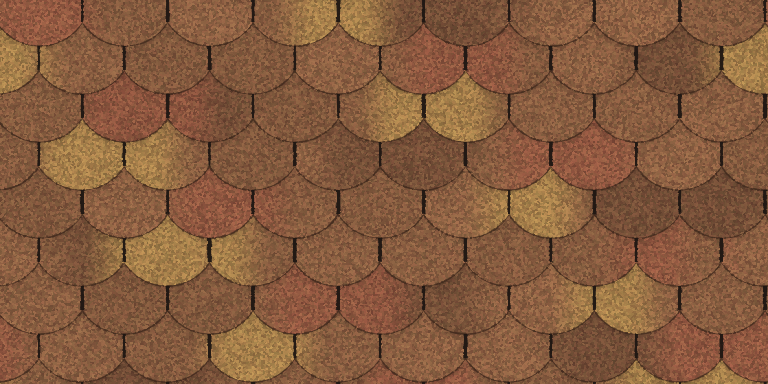
A Shadertoy shader for this texture:

```glsl
// Scalloped roof shingles: 9 tabs across, 8 staggered rows of circular arcs.
// Each row carries drifting ochre, red and dark blends that break at the tab
// edges; cellular noise supplies the mineral granules, arcs and slots the lines.

const float COLUMNS = 9.0;
const float ROWS = 8.0;
const float TAB_WIDTH = 1.778;    // tab width, in row heights
const float ARC_RADIUS = 1.051;   // scallop radius, in row heights
const float SLOT_LENGTH = 0.5;    // in row heights
const float GRAINS = 350.0;       // granules across the canvas

const vec3 BROWN = vec3(0.530, 0.362, 0.250);
const vec3 OCHRE = vec3(0.660, 0.510, 0.295);
const vec3 RED   = vec3(0.575, 0.340, 0.252);
const vec3 DARK  = vec3(0.430, 0.290, 0.205);
const vec3 LINE  = vec3(0.230, 0.145, 0.100);
const vec3 SLOT  = vec3(0.115, 0.085, 0.070);

float hash(vec2 p) {
    vec3 q = fract(p.xyx * 0.1031);
    q += dot(q, q.yzx + 33.33);
    return fract((q.x + q.y) * q.z);
}

// Cellular noise: two random tones of the nearest granule
vec2 granule(vec2 p) {
    vec2 cell = floor(p);
    vec2 nearest = cell;
    float best = 9.0;
    for (int j = -1; j <= 1; j++) {
        for (int i = -1; i <= 1; i++) {
            vec2 c = cell + vec2(i, j);
            vec2 seed = c + vec2(hash(c), hash(c + 71.3));
            float d = distance(p, seed);
            if (d < best) {
                best = d;
                nearest = c;
            }
        }
    }
    return vec2(hash(nearest + 13.7), hash(nearest + 151.9));
}

// Tab coordinate with whole numbers at the slots of a row
float tabCoord(float x, float row) {
    return x - mix(0.965, 0.455, mod(row, 2.0));
}

// Signed distance to the scalloped lower edge of a row; y runs down from its top
float arcDistance(float x, float y, float row) {
    float across = (fract(tabCoord(x, row)) - 0.5) * TAB_WIDTH;
    return length(vec2(across, y + ARC_RADIUS - 1.0)) - ARC_RADIUS;
}

// Soft colour run along a row, wrapping around the canvas
float blendRun(float x, float middle, float halfWidth) {
    float d = abs(mod(x - middle + 0.5 * COLUMNS, COLUMNS) - 0.5 * COLUMNS);
    return 1.0 - smoothstep(halfWidth - 0.3, halfWidth + 0.3, d);
}

vec3 tabColor(float x, float row) {
    float column = mod(floor(tabCoord(x, row)), COLUMNS);
    vec2 id = vec2(column, row) + 5.0;
    float shifted = x + 0.8 * (hash(id) - 0.5);
    vec3 color = BROWN * (0.95 + 0.10 * hash(id + 31.0));
    color = mix(color, DARK, 0.75 * blendRun(shifted, 2.9 * row + 5.2, 0.75));
    color = mix(color, RED, 0.80 * blendRun(shifted, 5.0 * row + 0.7, 0.65));
    return mix(color, OCHRE, 0.92 * blendRun(shifted, 5.0 * row - 4.9, 0.70));
}

// Distance to the slot between two tabs of a row, each with its own width
float slotDistance(float x, float y, float row) {
    float t = tabCoord(x, row);
    float id = mod(floor(t + 0.5), COLUMNS);
    float halfWidth = mix(0.024, 0.043, hash(vec2(id, row) + 47.0));
    float across = abs(fract(t + 0.5) - 0.5) * TAB_WIDTH;
    return max(across - halfWidth, y - SLOT_LENGTH);
}

void mainImage(out vec4 fragColor, in vec2 fragCoord) {
    vec2 uv = fragCoord / iResolution.xy;
    float pixel = ROWS / iResolution.y;
    float x = uv.x * COLUMNS;
    float v = (1.0 - uv.y) * ROWS + 0.04;
    float row = floor(v);
    float y = fract(v);

    // Granules tint the surface and roughen every edge
    vec2 grain = granule(uv * vec2(GRAINS, GRAINS * 0.5)) - 0.5;
    float rough = 0.016 * grain.x;

    // Tab surface; outside this row's arc the next row shows
    float lower = arcDistance(x, y, row);
    float upper = arcDistance(x, y + 1.0, row - 1.0);
    float cover = smoothstep(-0.5 * pixel, 0.5 * pixel, lower);
    vec3 color = mix(tabColor(x, row), tabColor(x, row + 1.0), cover);
    float mottle = sin(x * 5.3 + 2.0 * sin(v * 3.1)) * sin(v * 6.7 + x * 1.9);
    color *= 1.0 + 0.34 * grain.x + 0.02 * mottle;
    color += grain.y * vec3(0.015, 0.045, 0.015);

    // Soft shadow beneath the overlapping edge
    float below = lower > 0.0 ? lower : max(upper, 0.0);
    color *= 1.0 - 0.13 * exp(-below * 14.0);

    // Arc outline and dark slots
    float edge = min(abs(lower), abs(upper)) + rough;
    color = mix(color, LINE, 0.72 * (1.0 - smoothstep(0.012 - 0.5 * pixel, 0.012 + 0.7 * pixel, edge)));
    float slot = slotDistance(x, y, row) + rough;
    color = mix(color, SLOT, 0.95 * (1.0 - smoothstep(-0.5 * pixel, 0.5 * pixel, slot)));

    fragColor = vec4(color, 1.0);
}
```
